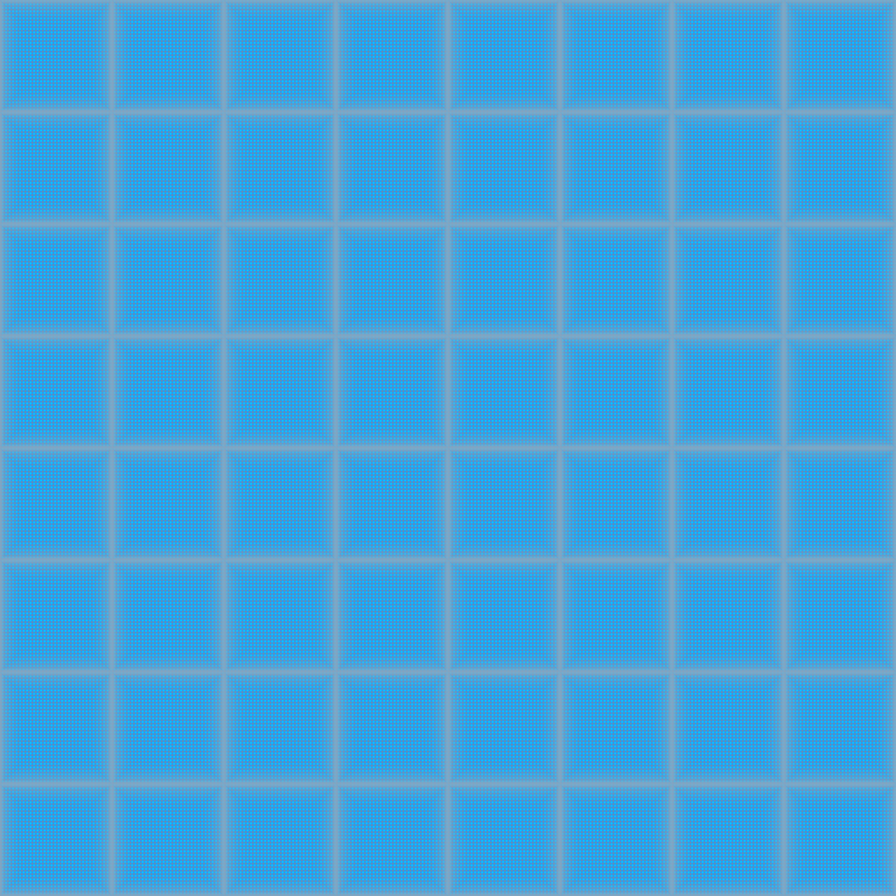
Write a WebGL 1 fragment shader that draws this pattern.

```glsl
precision highp float;

uniform vec2 u_resolution;

const float TILES = 8.0;
const float THREADS = 256.0;
const float TAU = 6.2831853;

const vec3 BLUE = vec3(0.18, 0.55, 0.98);
const vec3 CYAN = vec3(0.00, 0.83, 0.98);
const vec3 SLATE = vec3(0.41, 0.59, 0.62);
const vec3 GROUT = vec3(0.55, 0.66, 0.75);

// Soft alternation between 0 and 1 along both axes
vec2 threadWave(vec2 uv, float count) {
  return 0.5 + 0.5 * sin(TAU * fract(uv * count));
}

// Plain weave: one warp colour crossed by two alternating weft colours
vec3 weave(vec2 wave, vec3 warp, vec3 weftA, vec3 weftB) {
  vec3 lowRow = mix(weftA, warp, wave.x);
  vec3 highRow = mix(warp, weftB, wave.x);
  return mix(lowRow, highRow, wave.y);
}

// Distance to the nearest tile border, in tile widths
float borderDistance(vec2 uv, float count) {
  vec2 cell = fract(uv * count);
  vec2 edge = min(cell, 1.0 - cell);
  return min(edge.x, edge.y);
}

// Translucent line core surrounded by a halo that ends at the given reach
float groutAmount(float dist, float halfWidth, float reach) {
  float core = 1.0 - smoothstep(0.3 * halfWidth, halfWidth, dist);
  float halo = max(1.0 - dist / reach, 0.0);
  return 0.2 * core + 0.65 * halo * halo;
}

void main() {
  vec2 uv = gl_FragCoord.xy / u_resolution;
  vec3 cloth = weave(threadWave(uv, THREADS), BLUE, CYAN, SLATE);
  float grout = groutAmount(borderDistance(uv, TILES), 0.04, 0.22);
  gl_FragColor = vec4(mix(cloth, GROUT, grout), 1.0);
}
```
